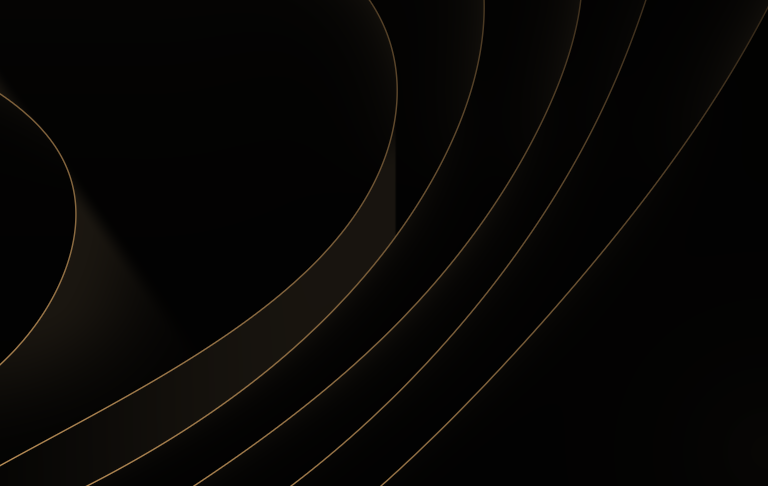
Give the GLSL for this background, as a WebGL 2 fragment shader.

```glsl
#version 300 es
precision highp float;
// Dark nested sheets with thin gold rims and soft warm light between them.

#define RIM_HALF_WIDTH 0.0015
#define RIM_GOLD vec3(0.70, 0.535, 0.325)
#define GLOW_TINT vec3(1.0, 0.84, 0.60)
#define BASE_COLOR vec3(0.007, 0.006, 0.005)
#define OUTER_GLOW 0.055
#define INNER_GLOW 0.055
#define CONE_LIGHT 0.095
#define BAND_LIGHT 0.085

uniform vec2 u_resolution;
out vec4 outColor;

const int RIMS = 6;
const int NODES = 6;

// Horizontal rim positions at six even heights, top to bottom, one row per rim.
const float rimNodes[36] = float[36](
    -0.492, 0.010, 0.153, 0.115, -0.060, -0.508,
    0.760, 0.817, 0.757, 0.584, 0.288, -0.074,
    0.996, 0.965, 0.872, 0.722, 0.502, 0.179,
    1.195, 1.138, 1.031, 0.879, 0.671, 0.399,
    1.329, 1.251, 1.144, 1.004, 0.827, 0.599,
    1.588, 1.473, 1.333, 1.171, 0.990, 0.784);

// Smooth polynomial through the nodes of one rim (Lagrange form).
float rimX(int rim, float depth) {
    float s = depth * float(NODES - 1);
    float x = 0.0;
    for (int i = 0; i < NODES; i++) {
        float weight = 1.0;
        for (int j = 0; j < NODES; j++) {
            if (j != i) weight *= (s - float(j)) / float(i - j);
        }
        x += weight * rimNodes[rim * NODES + i];
    }
    return x;
}

// Approximate signed distance: positive to the right of the rim.
float rimDistance(int rim, vec2 q) {
    const float h = 0.004;
    float slope = (rimX(rim, q.y + h) - rimX(rim, q.y - h)) / (2.0 * h);
    return (q.x - rimX(rim, q.y)) / sqrt(1.0 + slope * slope);
}

void main() {
    // Canvas heights, with y measured down from the top edge.
    vec2 q = gl_FragCoord.xy / u_resolution.y;
    q.y = 1.0 - q.y;
    float pixel = 1.0 / u_resolution.y;

    float light = 0.0;
    float rimMask = 0.0;
    float dist[RIMS];

    // Rims and the glow along both of their sides.
    float lowerPart = smoothstep(0.10, 0.55, q.y) * (1.0 - 0.4 * smoothstep(0.7, 1.0, q.y));
    float upperPart = 1.0 - smoothstep(0.05, 0.42, q.y);
    for (int i = 0; i < RIMS; i++) {
        float d = rimDistance(i, q);
        dist[i] = d;
        rimMask = max(rimMask, clamp((RIM_HALF_WIDTH - abs(d)) / pixel + 0.5, 0.0, 1.0));

        float side = smoothstep(-pixel, pixel, d);
        float fade = i < 4 ? 1.0 : 0.5;
        float outer = i < 2 ? 0.0 : OUTER_GLOW * fade * lowerPart;
        float inner = INNER_GLOW * (i == 4 ? 0.4 : 1.0) * upperPart;
        light += side * outer * exp(-max(d, 0.0) / 0.032);
        light += (1.0 - side) * inner * exp(min(d, 0.0) / 0.055);
    }

    // Cone of light leaving the smallest sheet, cut by a slanted shadow edge.
    float coneEdge = dot(q - vec2(0.130, 0.315), vec2(-0.811, 0.585));
    float cone = smoothstep(0.0, 0.045, coneEdge) * smoothstep(-pixel, pixel, dist[0]);
    cone *= 1.0 - smoothstep(-pixel, pixel, dist[1]);
    cone *= exp(-pow(dist[0] / 0.17, 2.0)) * (1.0 - 0.85 * smoothstep(0.62, 0.95, q.y));
    light += CONE_LIGHT * cone;

    // Lit band between the second and third rims, ending at a vertical edge.
    float band = smoothstep(-pixel, pixel, dist[1]) * (1.0 - smoothstep(-pixel, pixel, dist[2]));
    band *= 1.0 - smoothstep(0.811, 0.817, q.x);
    band *= smoothstep(0.20, 0.36, q.y) * smoothstep(-0.25, 0.65, q.x);
    light += BAND_LIGHT * band;

    // Faint ambient light in the upper left and lower right.
    light += 0.012 * exp(-3.0 * q.y) * (1.0 - smoothstep(0.3, 1.3, q.x));
    light += 0.022 * exp(-5.0 * length(q - vec2(1.58, 0.93)));

    vec3 color = BASE_COLOR + GLOW_TINT * light;
    float rimLevel = clamp(0.62 + 0.40 * q.y - 0.22 * q.x, 0.25, 1.0);
    color = mix(color, RIM_GOLD * rimLevel, rimMask);
    outColor = vec4(color, 1.0);
}
```
